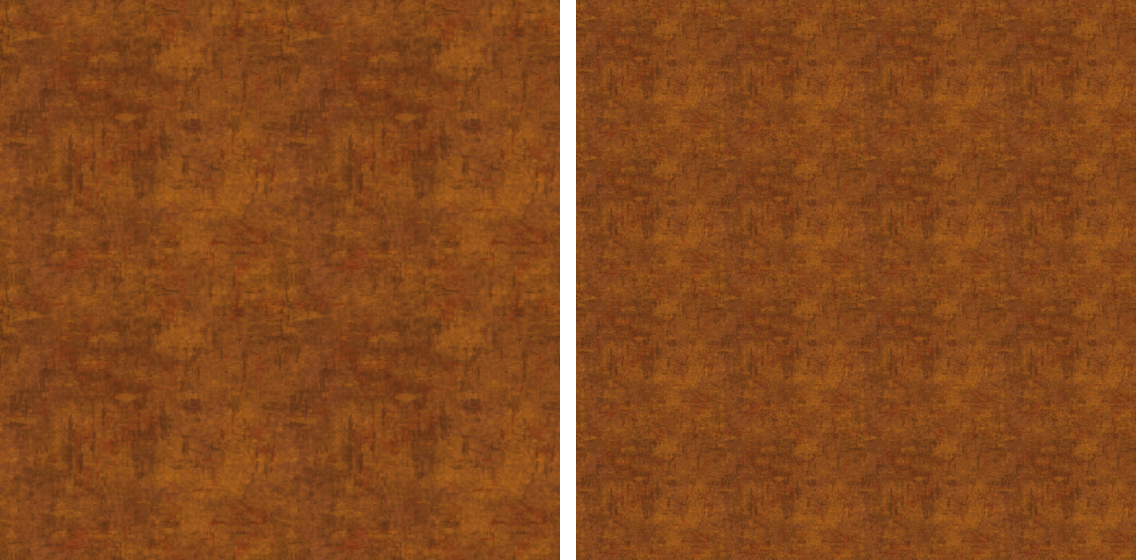
Left, the tile; right, the same tile 2 across and 2 down.
This texture is drawn by a WebGL 1 fragment shader. Its source:

```glsl
precision highp float;
// Aged rust-brown cloth: a tile of blotchy ochre, umber and red stains, repeated 2 x 2.
// Wrapping fractal noise makes the stains, stretched noise the threads,
// and a loop scatters frayed upright and level scratches over them.
uniform vec2 u_resolution;

const float REPEATS = 2.0;
const int SCRATCHES = 90;

const vec3 BASE  = vec3(0.53, 0.288, 0.108);
const vec3 OCHRE = vec3(0.66, 0.38, 0.095);
const vec3 MAUVE = vec3(0.52, 0.275, 0.140);
const vec3 RUST  = vec3(0.50, 0.18, 0.070);
const vec3 UMBER = vec3(0.34, 0.18, 0.080);
const vec3 STRAW = vec3(0.70, 0.42, 0.140);

float hash(vec2 p, float seed) {
  vec3 q = fract(vec3(p.xyx + seed * 7.31) * vec3(0.1031, 0.1030, 0.0973));
  q += dot(q, q.yzx + 33.33);
  return fract((q.x + q.y) * q.z);
}

// Value noise over the unit tile; a whole number of cells makes it wrap.
float noise(vec2 uv, vec2 cells, float seed) {
  vec2 p = uv * cells;
  vec2 i = floor(p);
  vec2 f = p - i;
  f = f * f * (3.0 - 2.0 * f);
  vec2 a = mod(i, cells);
  vec2 b = mod(i + 1.0, cells);
  return mix(mix(hash(a, seed), hash(vec2(b.x, a.y), seed), f.x),
             mix(hash(vec2(a.x, b.y), seed), hash(b, seed), f.x), f.y);
}

float fbm(vec2 uv, vec2 cells, float seed) {
  float sum = 0.0;
  float weight = 0.5;
  for (int i = 0; i < 5; i++) {
    sum += weight * noise(uv, cells, seed + float(i));
    cells *= 2.0;
    weight *= 0.72;
  }
  return sum / 1.44;
}

// Coverage of a soft bar centred on zero.
float bar(vec2 offset, vec2 halfSize, float blur) {
  vec2 edge = abs(offset) - halfSize;
  return (1.0 - smoothstep(-blur, blur, edge.y)) *
         (1.0 - smoothstep(-blur, blur, edge.x));
}

// Blotches of one colour laid over another.
vec3 stain(vec3 under, vec3 tint, float field, float threshold, float strength) {
  return mix(under, tint, strength * smoothstep(threshold, threshold + 0.20, field));
}

// Frayed scratches, upright or level by turns, with a few pale ones.
vec3 scratch(vec3 color, vec2 uv) {
  vec2 bend = vec2(noise(uv, vec2(40.0), 60.0), noise(uv, vec2(40.0), 61.0)) - 0.5;
  float fray = smoothstep(0.25, 0.65, noise(uv, vec2(56.0), 62.0));
  for (int i = 0; i < SCRATCHES; i++) {
    float id = float(i);
    vec2 center = vec2(hash(vec2(id, 1.0), 70.0), hash(vec2(id, 2.0), 71.0));
    float reach = mix(0.02, 0.11, pow(hash(vec2(id, 3.0), 72.0), 2.0));
    float width = mix(0.001, 0.005, hash(vec2(id, 4.0), 73.0));
    vec2 offset = fract(uv - center + 0.010 * bend + 0.5) - 0.5;
    vec2 size = mod(id, 2.0) < 0.5 ? vec2(width, reach) : vec2(reach, width);
    float pale = step(16.5, mod(id, 18.0));
    float red = step(0.7, hash(vec2(id, 5.0), 74.0));
    vec3 tint = mix(mix(UMBER, RUST, red), STRAW, pale);
    color = mix(color, tint, 0.55 * fray * bar(offset, size, 0.005));
  }
  return color;
}

void main() {
  vec2 uv = fract(gl_FragCoord.xy / u_resolution * REPEATS);

  // Broad stains
  vec3 color = BASE;
  color = stain(color, MAUVE, fbm(uv, vec2(4.0, 3.0), 1.0), 0.46, 0.6);
  color = stain(color, OCHRE, fbm(uv, vec2(6.0), 11.0), 0.48, 0.50);
  color = stain(color, RUST, fbm(uv, vec2(13.0, 11.0), 21.0), 0.53, 0.45);
  color = stain(color, UMBER, fbm(uv, vec2(6.0, 5.0), 31.0), 0.50, 0.34);

  // Small smudges drawn out along both thread directions
  float upright = fbm(uv, vec2(24.0, 9.0), 41.0);
  float level = fbm(uv, vec2(9.0, 24.0), 46.0);
  color = stain(color, UMBER, upright, 0.56, 0.50);
  color = stain(color, UMBER, level, 0.58, 0.45);
  color = stain(color, OCHRE, 1.0 - level, 0.54, 0.50);

  color = scratch(color, uv);

  // Threads and fine grain
  float threads = noise(uv, vec2(110.0, 20.0), 51.0) + noise(uv, vec2(20.0, 110.0), 52.0) - 1.0;
  float grain = noise(uv, vec2(128.0), 53.0) + 0.8 * noise(uv, vec2(72.0), 54.0) - 0.9;
  color *= 1.01 + 0.07 * threads + 0.14 * grain;

  gl_FragColor = vec4(color, 1.0);
}
```
